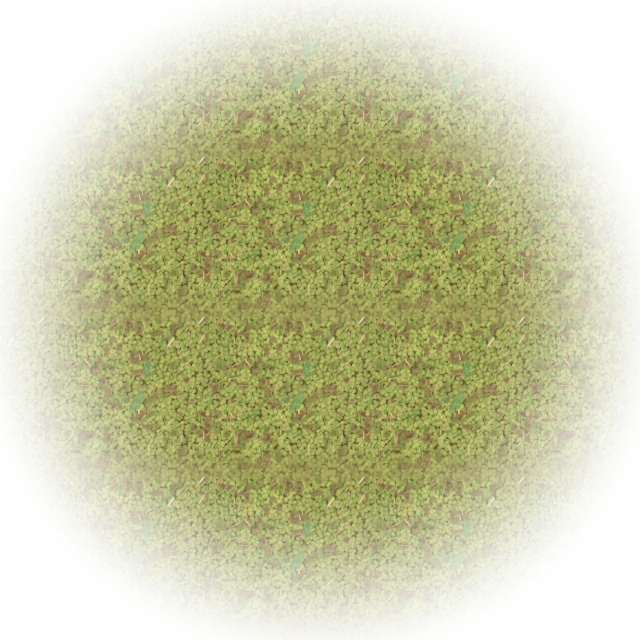
Give the GLSL for this texture, as a WebGL 1 fragment shader.

```glsl
precision highp float;
// Mossy lawn made of a four by four repeat of one seamless turf tile,
// fading radially into white. Each tile layers cellular moss, value noise,
// scattered grass blades, a few broad leaves and two pale twigs.

uniform vec2 u_resolution;

const float TILES = 4.0;
const float FADE_START = 0.25;
const float FADE_END = 0.55;
const float MOSS_CELLS = 40.0;
const float BLADE_CELLS = 15.0;
const int BLADE_LAYERS = 5;
const float BLADE_WIDTH = 0.0045;
const vec3 GAP_COLOR = vec3(0.37, 0.34, 0.17);
const vec3 MOSS_COLOR = vec3(0.62, 0.63, 0.32);
const vec3 TIP_COLOR = vec3(0.76, 0.77, 0.45);
const vec3 GREEN_COLOR = vec3(0.47, 0.62, 0.28);
const vec3 STRAW_COLOR = vec3(0.78, 0.74, 0.49);
const vec3 EARTH_COLOR = vec3(0.48, 0.34, 0.25);
const vec3 DULL_COLOR = vec3(0.63, 0.61, 0.36);
const vec3 LEAF_COLOR = vec3(0.49, 0.63, 0.38);
const vec3 TWIG_COLOR = vec3(0.90, 0.85, 0.80);

vec3 hash3(vec2 p) {
    vec3 q = fract(p.xyx * vec3(0.1031, 0.1030, 0.0973));
    q += dot(q, q.yxz + 33.33);
    return fract((q.xxy + q.yzz) * q.zyx);
}

// Value noise that repeats after a whole number of cells.
float tileNoise(vec2 p, float cells, float seed) {
    p *= cells;
    vec2 i = floor(p);
    vec2 f = fract(p);
    f = f * f * (3.0 - 2.0 * f);
    float a = hash3(mod(i, cells) + seed).x;
    float b = hash3(mod(i + vec2(1.0, 0.0), cells) + seed).x;
    float c = hash3(mod(i + vec2(0.0, 1.0), cells) + seed).x;
    float d = hash3(mod(i + 1.0, cells) + seed).x;
    return mix(mix(a, b, f.x), mix(c, d, f.x), f.y);
}

// Distance to the nearest moss tuft (x) and that tuft's random tone (y).
vec2 mossTuft(vec2 p) {
    p *= MOSS_CELLS;
    vec2 cell = floor(p);
    vec2 nearest = vec2(8.0, 0.0);
    for (int y = -1; y <= 1; y++) {
        for (int x = -1; x <= 1; x++) {
            vec2 c = cell + vec2(float(x), float(y));
            vec3 h = hash3(mod(c, MOSS_CELLS) + 71.0);
            float d = length(p - c - h.xy);
            if (d < nearest.x) nearest = vec2(d, h.z);
        }
    }
    return nearest;
}

// Coverage of a stroke tapered at both ends.
float stroke(vec2 p, vec2 axis, float width, float px) {
    float h = clamp(dot(p, axis) / dot(axis, axis), 0.0, 1.0);
    float w = width * sqrt(4.0 * h * (1.0 - h));
    return clamp((w - length(p - axis * h)) / px + 0.5, 0.0, 1.0) * step(0.001, w);
}

// Same stroke between two points, wrapped across tile borders.
float tileStroke(vec2 p, vec2 a, vec2 b, float width, float px) {
    vec2 mid = 0.5 * (a + b);
    return stroke(fract(p - mid + 0.5) - 0.5 + mid - a, b - a, width, px);
}

vec3 addBlades(vec3 color, vec2 p, float strength, float px) {
    for (int layer = 0; layer < BLADE_LAYERS; layer++) {
        float seed = 19.0 * float(layer) + 7.0;
        vec2 q = p + hash3(vec2(seed, 3.0)).xy;
        vec2 cell = floor(q * BLADE_CELLS);
        for (int y = -1; y <= 1; y++) {
            for (int x = -1; x <= 1; x++) {
                vec2 c = cell + vec2(float(x), float(y));
                vec2 id = mod(c, BLADE_CELLS) + seed;
                vec3 h = hash3(id);
                vec3 k = hash3(id + 131.0);
                float angle = mix(-0.5, 2.3, 0.5 * (h.z + k.x));
                vec2 axis = vec2(cos(angle), sin(angle)) * mix(0.025, 0.085, k.y);
                vec2 start = (c + h.xy) / BLADE_CELLS - 0.5 * axis;
                float cover = stroke(q - start, axis, BLADE_WIDTH, px);
                vec3 tint = mix(GREEN_COLOR, STRAW_COLOR, smoothstep(0.35, 0.8, k.z));
                tint *= mix(0.8, 1.15, h.x);
                color = mix(color, tint, cover * strength * mix(0.3, 0.85, k.x));
            }
        }
    }
    return color;
}

vec3 turf(vec2 p, float px) {
    // A worn, soft band lies just above each horizontal seam.
    float seam = fract(p.y + 0.5) - 0.5;
    float worn = smoothstep(-0.03, 0.02, seam) * (1.0 - smoothstep(0.05, 0.22, seam));
    float patches = tileNoise(p, 7.0, 5.0);
    float grain = tileNoise(p, 72.0, 23.0);

    // Moss tufts, dark gaps and patches of bare earth.
    vec2 tuft = mossTuft(p);
    float height = 1.0 - tuft.x + 0.45 * (grain - 0.5) + 0.3 * (tuft.y - 0.5);
    vec3 color = mix(GAP_COLOR, MOSS_COLOR, smoothstep(0.05, 0.52, height));
    color = mix(color, TIP_COLOR, smoothstep(0.5, 1.0, height) * 0.8);
    float earth = smoothstep(0.58, 0.85, tileNoise(p, 24.0, 47.0) * 0.75 + patches * 0.35);
    color = mix(color, EARTH_COLOR, earth * 0.6);
    color *= 0.94 + 0.14 * patches;
    color = addBlades(color, p, 1.0 - 0.45 * worn, px);
    color = mix(color, DULL_COLOR * (0.88 + 0.24 * grain), worn * 0.42);

    // Broad leaves and pale twigs.
    float leaf = tileStroke(p, vec2(0.812, 0.417), vec2(0.890, 0.555), 0.024, px);
    leaf = max(leaf, tileStroke(p, vec2(0.906, 0.640), vec2(0.932, 0.750), 0.023, px));
    leaf = max(leaf, 0.7 * tileStroke(p, vec2(0.724, 0.470), vec2(0.828, 0.526), 0.018, px));
    color = mix(color, LEAF_COLOR * (0.9 + 0.2 * grain), leaf * 0.85);
    float twig = tileStroke(p, vec2(0.045, 0.830), vec2(0.090, 0.892), 0.005, px);
    twig = max(twig, tileStroke(p, vec2(0.243, 0.977), vec2(0.277, 1.022), 0.005, px));
    return mix(color, TWIG_COLOR, twig);
}

void main() {
    vec2 uv = gl_FragCoord.xy / u_resolution;
    vec3 color = turf(fract(uv * TILES), TILES / u_resolution.y);
    float fade = smoothstep(FADE_START, FADE_END, length(uv - 0.5));
    gl_FragColor = vec4(mix(color, vec3(1.0), fade), 1.0);
}
```
